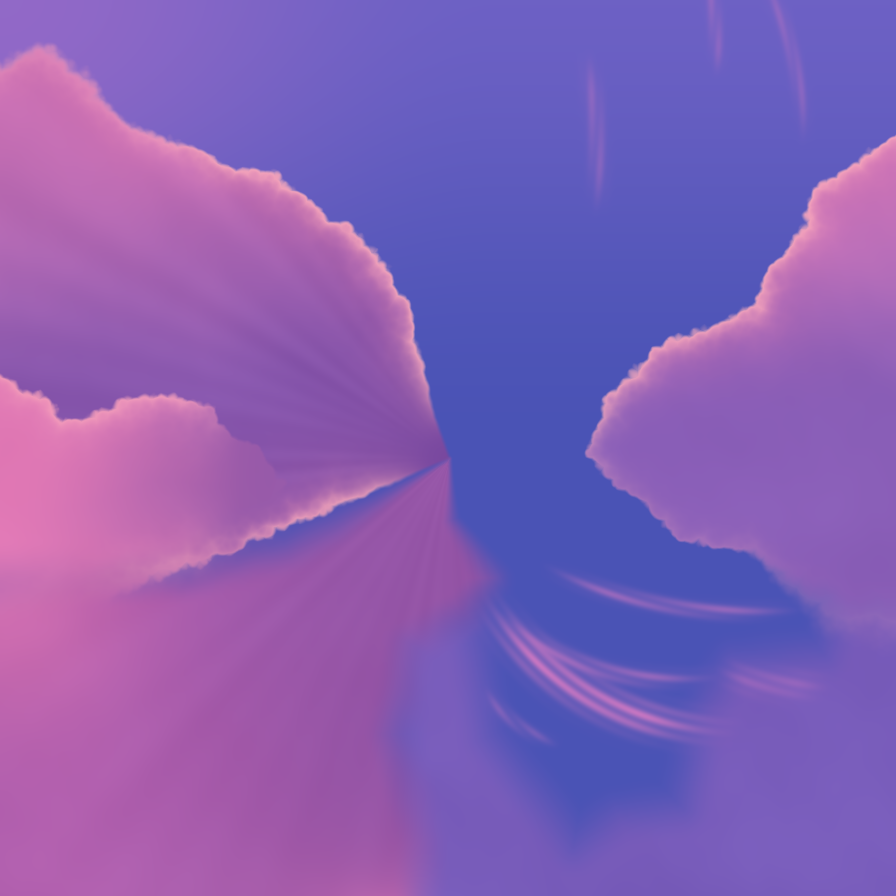
Reproduce this texture procedurally as a Shadertoy shader.

```glsl
#define FOCUS vec2(.502, .488)
#define WISPS 8
#define BILLOW .024
#define EDGE .003
#define RIM_WIDTH .010
#define RIM vec3(1., .70, .74)
#define PINK vec3(.88, .47, .71)
#define ROSE vec3(.78, .44, .71)
#define MAUVE vec3(.53, .34, .68)
#define BLUE vec3(.29, .325, .71)

vec2 hash2(vec2 c) {
  return fract(sin(vec2(dot(c, vec2(127.1, 311.7)), dot(c, vec2(269.5, 183.3)))) * 4375.85);
}

// Distance to the nearest cell point
float cells(vec2 p) {
  vec2 base = floor(p);
  float d = 2.;
  for (int k = 0; k < 9; k++) {
    vec2 c = base + vec2(k % 3 - 1, k / 3 - 1);
    d = min(d, length(c + hash2(c) - p));
  }
  return d;
}

// Broad soft variation from layered sines
float drift(vec2 p) {
  float sum = 0., amp = .5;
  for (int i = 0; i < 4; i++) {
    sum += amp * sin(p.x + 1.7 * sin(p.y * .8)) * cos(p.y - p.x * .4);
    p = mat2(1.5, 1.1, -1.1, 1.5) * p + 2.3;
    amp *= .5;
  }
  return sum;
}

// Signed distance to a polygon with two corners per entry, negative inside
float outline(vec2 p, vec4 v[7]) {
  float d = 9., side = 1.;
  for (int i = 0; i < 14; i++) {
    vec4 q = v[i / 2];
    vec2 a = i % 2 == 0 ? q.xy : q.zw;
    vec2 b = i % 2 == 0 ? q.zw : v[(i / 2 + 1) % 7].xy;
    vec2 e = b - a, w = p - a;
    d = min(d, length(w - e * clamp(dot(w, e) / dot(e, e), 0., 1.)));
    bvec3 c = bvec3(w.y >= 0., p.y < b.y, e.x * w.y > e.y * w.x);
    if (all(c) || !any(c)) side = -side;
  }
  return side * d;
}

float cover(float d, float soft) { return smoothstep(soft, -soft, d); }
float rim(float d) { return exp(min(d, 0.) / RIM_WIDTH); }
float halo(float d) { return exp(min(d, 0.) / .035); }

// Bowed stroke of fine fibres; bow holds its sag and width
float wisp(vec2 p, vec4 ends, vec2 bow) {
  vec2 axis = ends.zw - ends.xy, w = p - ends.xy;
  float len = length(axis), t = dot(w, axis) / (len * len);
  float off = (axis.x * w.y - axis.y * w.x) / len - bow.x * 4. * t * (1. - t);
  float fibre = .72 + .28 * sin(off * 420. + 9. * t);
  return exp(-off * off / (bow.y * bow.y)) * fibre * smoothstep(-.05, .3, t) * smoothstep(1.1, .7, t);
}

void mainImage(out vec4 fragColor, in vec2 fragCoord) {
  vec2 p = fragCoord / iResolution.xy, ray = p - FOCUS;
  float puff = (cells(p * 19.) * .5 + cells(p * 43.) * .3 + cells(p * 90.) * .2 - .46) * BILLOW;
  float mist = drift(p * 11.), reach = length(ray), angle = atan(ray.y, -ray.x);
  float streak = sin(angle * 23. + 2. * sin(angle * 9.)) * .5 + sin(angle * 51. + reach * 6.) * .3;
  float away = smoothstep(0., .2, reach);

  // Sky
  vec3 col = mix(BLUE, vec3(.43, .38, .77), smoothstep(.5, 1.05, p.y));
  col = mix(col, vec3(.57, .41, .78), smoothstep(.55, 0., p.x) * smoothstep(.55, 1., p.y));

  // Low haze around the blue gap
  float haze = outline(p, vec4[](vec4(.44, .33, .53, .30), vec4(.55, .18, .60, .11),
    vec4(.64, .055, .69, .09), vec4(.76, .10, .78, .20), vec4(.82, .26, .92, .27),
    vec4(.94, .33, 1.2, .35), vec4(1.2, -.2, .44, -.2)));
  vec3 body = vec3(.47, .36, .73) + .025 * mist;
  col = mix(col, body, cover(haze + .012 * mist, .04));

  // Wisps, the wider the stronger
  vec4 ends[WISPS] = vec4[](vec4(.54, .33, .80, .185), vec4(.56, .31, .79, .245),
    vec4(.61, .365, .88, .32), vec4(.54, .23, .62, .17), vec4(.80, .25, .92, .235),
    vec4(.655, .94, .668, .77), vec4(.85, 1.03, .898, .85), vec4(.79, 1.03, .802, .92));
  vec2 bow[WISPS] = vec2[](vec2(-.036, .018), vec2(-.025, .009), vec2(-.018, .008),
    vec2(-.008, .007), vec2(-.005, .014), vec2(.004, .009), vec2(.01, .007), vec2(.002, .007));
  for (int i = 0; i < WISPS; i++)
    col = mix(col, vec3(.81, .47, .76), (i == 0 ? .95 : i < 3 ? .6 : .36) * wisp(p, ends[i], bow[i]));

  // Right cloud
  float right = puff + outline(p, vec4[](vec4(1.2, .92, 1., .85), vec4(.91, .79, .90, .75),
    vec4(.86, .70, .845, .66), vec4(.73, .61, .68, .555), vec4(.655, .49, .71, .445),
    vec4(.76, .40, .83, .385), vec4(.94, .31, 1.2, .29)));
  body = mix(vec3(.54, .37, .72), ROSE, smoothstep(.52, .86, p.y + .03 * mist));
  body = mix(body, PINK, .6 * halo(right) * smoothstep(.50, .62, p.y)) + .02 * mist;
  body = mix(body, RIM, rim(right) * mix(.25, .9, smoothstep(.45, .57, p.y)));
  float melt = smoothstep(.80, .95, p.x) * smoothstep(.44, .34, p.y);
  col = mix(col, body, cover(right, mix(EDGE, .035, melt)));

  // Tall left cloud, streaked toward the focus
  float tall = puff * away + outline(p, vec4[](vec4(-.2, .91, 0., .93), vec4(.05, .943, .10, .91),
    vec4(.14, .86, .24, .822), vec4(.30, .805, .36, .765), vec4(.42, .72, .455, .66),
    vec4(.465, .61, .485, .535), vec4(FOCUS, -.2, .2)));
  body = mix(MAUVE, ROSE, smoothstep(.52, .87, p.y - .12 * p.x + .025 * mist));
  body = mix(body, PINK, .55 * halo(tall) * away) + .016 * streak * away + .015 * mist;
  body -= .07 * exp(-reach * 9.);
  body = mix(body, RIM, rim(tall) * mix(.5, .95, smoothstep(.1, .28, p.x)) * smoothstep(.02, .12, reach));
  col = mix(col, body, cover(tall, mix(.009, EDGE, smoothstep(.05, .25, p.x))));

  // Near left cloud
  float front = puff + outline(p, vec4[](vec4(-.2, .60, 0., .58), vec4(.05, .555, .07, .53),
    vec4(.12, .545, .18, .56), vec4(.24, .545, .26, .515), vec4(.30, .485, .315, .46),
    vec4(.305, .43, .22, .38), vec4(0., .30, -.2, .28)));
  float lit = smoothstep(.30, 0., p.x + .03 * mist) * smoothstep(.30, .40, p.y);
  float crest = smoothstep(.27, .19, p.x);
  body = mix(vec3(.60, .36, .67), PINK, lit);
  body = mix(body, vec3(.91, .51, .73), .75 * halo(front) * crest);
  body = mix(body, RIM, .65 * rim(front) * crest) + .02 * mist;
  col = mix(col, body, cover(front, mix(.035, EDGE, smoothstep(.42, .46, p.y))));

  // Broad lower cloud
  float low = outline(p, vec4[](vec4(-.2, .32, 0., .335), vec4(.20, .355, .32, .39),
    vec4(.42, .44, FOCUS), vec4(.505, .42, .55, .355), vec4(.52, .315, .46, .28),
    vec4(.44, .18, .47, .06), vec4(.48, -.2, -.2, -.2)));
  body = mix(vec3(.69, .37, .68), vec3(.58, .33, .65), smoothstep(.05, .45, p.x + .04 * mist));
  body = mix(body, PINK, .7 * exp(-55. * dot(p - vec2(0., .33), p - vec2(0., .33))));
  body = mix(body, PINK, .5 * exp(-length((p - vec2(.43, -.01)) * vec2(9., 22.))));
  body += .02 * mist + .008 * streak;
  col = mix(col, body, cover(low + .01 * mist * away, mix(.004, .035, away)));

  fragColor = vec4(clamp(col, 0., 1.), 1.);
}
```
